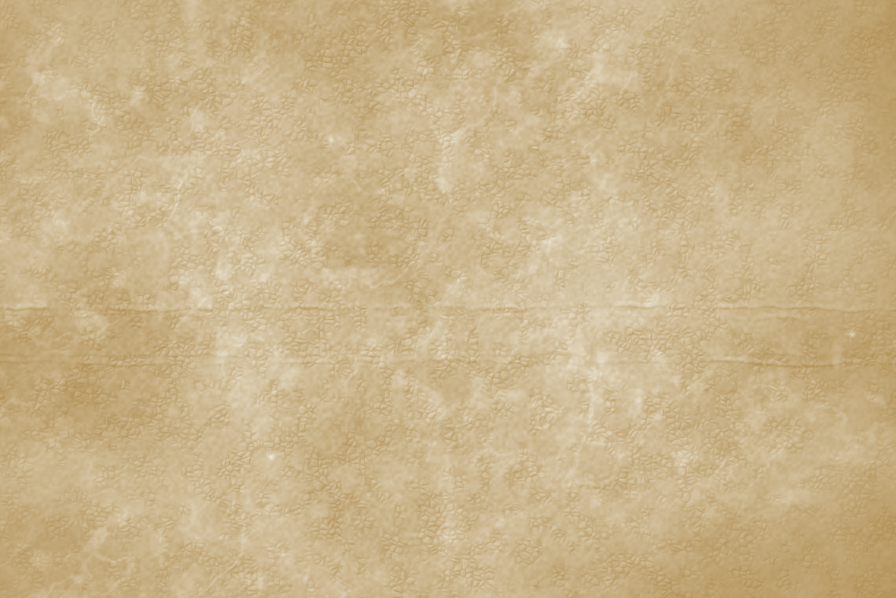
Give the GLSL for this texture, as a WebGL 1 fragment shader.

```glsl
precision highp float;
// Worn tan leather: fine pebbled grain lit from the upper left, over cloudy
// mottling and darker borders, with pale scuffs, specks and fold creases.
// Tone is summed as one scalar, then mapped to a tan-to-cream ramp.
uniform vec2 u_resolution;

const vec3 TAN = vec3(0.74, 0.63, 0.43);
const vec3 CREAM = vec3(0.85, 0.79, 0.67);

float hash(vec2 p) {
  vec3 q = fract(p.xyx * 0.1031);
  q += dot(q, q.yzx + 33.33);
  return fract((q.x + q.y) * q.z);
}
vec2 hash2(vec2 p) { return vec2(hash(p), hash(p + 57.3)); }

float noise(vec2 p) {
  vec2 i = floor(p), f = fract(p);
  f = f * f * (3.0 - 2.0 * f);
  return mix(mix(hash(i), hash(i + vec2(1.0, 0.0)), f.x),
             mix(hash(i + vec2(0.0, 1.0)), hash(i + 1.0), f.x), f.y);
}

mat2 turn(float a) { return mat2(cos(a), sin(a), -sin(a), cos(a)); }

float fbm(vec2 p) {
  float sum = 0.0, amp = 0.5;
  for (int i = 0; i < 5; i++) {
    sum += amp * noise(p);
    p = turn(0.6) * p * 2.03 + 17.1;
    amp *= 0.5;
  }
  return sum / 0.97;
}

// Distance gap between the two nearest cell points: zero along crevices.
float cellGap(vec2 p) {
  vec2 base = floor(p), f = fract(p);
  float near = 8.0, next = 8.0;
  for (int y = -1; y <= 1; y++) {
    for (int x = -1; x <= 1; x++) {
      vec2 o = vec2(float(x), float(y));
      float d = length(o + hash2(base + o + 100.0) - f);
      next = min(next, max(near, d));
      near = min(near, d);
    }
  }
  return next - near;
}

// Height of the pebbled surface, with uneven crevice depth.
float grainHeight(vec2 p) {
  vec2 bend = vec2(noise(p * 70.0), noise(p * 70.0 + 31.7)) - 0.5;
  float pebble = smoothstep(0.0, 0.6, cellGap(p * vec2(88.0, 104.0) + bend * 0.8));
  float depth = smoothstep(0.2, 0.8, noise(p * 48.0 + 9.0));
  return 1.0 - depth * (1.0 - pebble) + 0.8 * (noise(p * 125.0 + 4.0) - 0.5);
}

// Thin pale veins where noise crosses its middle value.
float veins(vec2 p, float width) {
  return 1.0 - smoothstep(0.0, width, abs(fbm(p) - 0.5));
}

// Thin ragged fold with a lit lip just above it.
float crease(vec2 p, float level, float seed) {
  float d = p.y - level - 0.018 * (fbm(vec2(p.x * 4.0, seed)) - 0.5)
          - 0.011 * (fbm(vec2(p.x * 38.0, seed)) - 0.5);
  float strength = smoothstep(0.25, 0.75, fbm(vec2(p.x * 13.0, seed + 5.0)));
  float fold = exp(-pow(d / 0.0022, 2.0));
  float lip = exp(-pow((d - 0.006) / 0.004, 2.0));
  return (0.3 * lip - 0.48 * fold) * (0.2 + 0.8 * strength);
}

// Sparse bright rubbed points with a soft halo.
float specks(vec2 p) {
  vec2 cell = floor(p);
  float d = length(fract(p) - 0.25 - 0.5 * hash2(cell + 21.0));
  return step(0.82, hash(cell + 73.0)) * (exp(-d * d * 1500.0) + 0.3 * exp(-d * d * 150.0));
}

// Faint upright band of wear.
float streak(vec2 p, float x) {
  float d = p.x - x - 0.05 * (fbm(vec2(p.y * 5.0, x * 40.0)) - 0.5);
  return exp(-pow(d / 0.014, 2.0)) * smoothstep(0.4, 0.7, fbm(p * 20.0 + x));
}

void main() {
  vec2 p = gl_FragCoord.xy / u_resolution.y;
  vec2 q = gl_FragCoord.xy / u_resolution * 2.0 - vec2(0.94, 1.0);

  // Broad light: paler middle, darkest at the right border.
  float edge = dot(q * q, vec2(0.6, 0.3));
  float tone = 0.61 - 0.78 * edge + 1.2 * (fbm(p * 5.0 + 3.0) - 0.5);

  // Grain relief from the slope along the light, plus shaded crevices.
  vec2 toLight = vec2(-0.0009, 0.0015);
  float slope = grainHeight(p - toLight) - grainHeight(p + toLight);
  float grain = 0.27 * slope + 0.22 * (grainHeight(p) - 0.75);
  grain += 0.26 * (noise(p * 190.0) - 0.5);
  tone += grain * mix(1.1, 0.6, smoothstep(0.1, 0.8, edge));

  // Scuffs gather in patches, lean along a diagonal and break into flecks.
  float patches = smoothstep(0.42, 0.7, fbm(p * 3.6 + 40.0) + 0.12 - 0.25 * edge);
  vec2 slanted = turn(-0.75) * p * vec2(7.0, 12.0);
  tone += 0.26 * patches * veins(slanted + 8.0, 0.04);
  tone += 0.36 * patches * smoothstep(0.52, 0.78, fbm(p * 30.0 + 6.0));
  tone += 0.34 * (streak(p, 0.325) + streak(p, 0.75));
  tone += 0.75 * specks(p * 6.0);

  // Two long folds across the middle and fainter companions.
  tone += 0.8 * crease(p, 0.482, 3.7) + 0.7 * crease(p, 0.392, 11.2);
  tone += 0.4 * (crease(p, 0.468, 23.9) + crease(p, 0.405, 31.3));

  gl_FragColor = vec4(mix(TAN, CREAM, clamp(tone, -0.3, 1.7)), 1.0);
}
```
